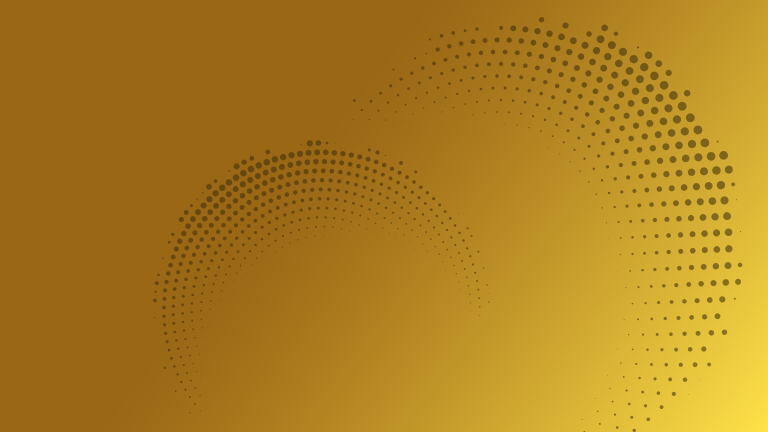
This background is drawn by a Shadertoy shader. Its source:

```glsl
// Two halftone dot crescents over a diagonal brown to gold gradient.

#define BROWN vec3(0.605, 0.405, 0.083)
#define GOLD vec3(1.0, 0.885, 0.285)
#define DOT_INK vec3(0.24, 0.18, 0.04)
#define DOT_OPACITY 0.56
#define GRADIENT_AXIS vec2(0.79, -0.61)
#define GRADIENT_START 0.177
#define GRADIENT_LENGTH 1.227
#define GRADIENT_CURVE 1.25
#define END_SIZE 0.28
#define SIZE_FALLOFF 0.72

const float TAU = 6.2831853;

struct Crescent {
    vec2 center;
    float radius;   // outer edge
    float width;    // thickness in the middle
    float gap;      // distance between rings
    float spacing;  // distance between dots along a ring
    float crowding; // how much denser the left arm is than the right
    float dotSize;  // largest dot radius
    float heading;  // angle of the middle
    float halfSpan; // angle from the middle to each tip
    float peak;     // angle of the largest dots, from the middle
    float taper;    // inward pull of the left tip
};

float hash(vec2 p) {
    vec3 q = fract(vec3(p.xyx) * 0.1031);
    q += dot(q, q.yzx + 33.33);
    return fract((q.x + q.y) * q.z);
}

// Dot radius at a ring radius and an angle from the crescent's middle
float dotRadius(Crescent c, float ringRadius, float angle, float random) {
    float tip = angle / c.halfSpan;
    float outer = c.radius - c.taper * smoothstep(0.1, 0.95, tip);
    float depth = outer - ringRadius;
    float width = c.width * max(cos(0.7 * angle), 0.05);

    float inward = pow(clamp(1.0 - depth / width, 0.0, 1.0), SIZE_FALLOFF);
    float swell = (angle - c.peak) / 1.15;
    float along = mix(END_SIZE, 1.0, exp(-swell * swell));
    along *= 1.0 - smoothstep(0.92, 1.02, abs(tip));

    // The outermost ring is ragged
    float edge = depth < 0.5 * c.gap ? smoothstep(0.3, 1.1, random) : 1.0;
    edge *= step(-0.5 * c.gap, depth);
    return c.dotSize * inward * along * edge;
}

// Coverage of the staggered dots on concentric rings
float crescentDots(Crescent c, vec2 p, float pixel) {
    p -= c.center;
    float angle = atan(p.y, p.x) - c.heading;
    angle = mod(angle + 0.5 * TAU, TAU) - 0.5 * TAU;
    float r = length(p);

    float ring = max(round((c.radius - r) / c.gap), 0.0);
    float ringRadius = max(c.radius - ring * c.gap, c.gap);

    // Dot index along the ring, and its rate of change with angle
    float perRadian = ringRadius / c.spacing;
    float index = perRadian * (angle - c.crowding * cos(1.3 * angle) / 1.3);
    float density = perRadian * (1.0 + c.crowding * sin(1.3 * angle));
    float stagger = 0.5 * mod(ring, 2.0);
    float cell = round(index - stagger);
    float turn = (index - cell - stagger) / density;

    float random = hash(vec2(cell + 200.0, ring + 7.0));
    float size = dotRadius(c, ringRadius, angle - turn, random);
    float dist = length(r * vec2(cos(turn), sin(turn)) - vec2(ringRadius, 0.0));
    float coverage = clamp((size - dist) / pixel + 0.5, 0.0, 1.0);
    return coverage * clamp(2.0 * size / pixel, 0.0, 1.0);
}

void mainImage(out vec4 fragColor, in vec2 fragCoord) {
    vec2 p = fragCoord / iResolution.y;
    float pixel = 1.0 / iResolution.y;

    // Diagonal gradient, brightest at the lower right
    float t = (dot(p, GRADIENT_AXIS) - GRADIENT_START) / GRADIENT_LENGTH;
    vec3 color = mix(BROWN, GOLD, pow(clamp(t, 0.0, 1.0), GRADIENT_CURVE));

    // Small crescent at left, large crescent at right
    Crescent small = Crescent(vec2(0.745, 0.282), 0.387, 0.235, 0.0215, 0.0199,
                              0.0, 0.0081, 1.9, 2.0, 0.15, 0.0);
    Crescent large = Crescent(vec2(1.157, 0.433), 0.558, 0.33, 0.0278, 0.0335,
                              0.2, 0.0108, 0.53, 1.95, 0.05, 0.085);
    float dots = max(crescentDots(small, p, pixel), crescentDots(large, p, pixel));

    color = mix(color, DOT_INK, DOT_OPACITY * dots);
    fragColor = vec4(color, 1.0);
}
```
